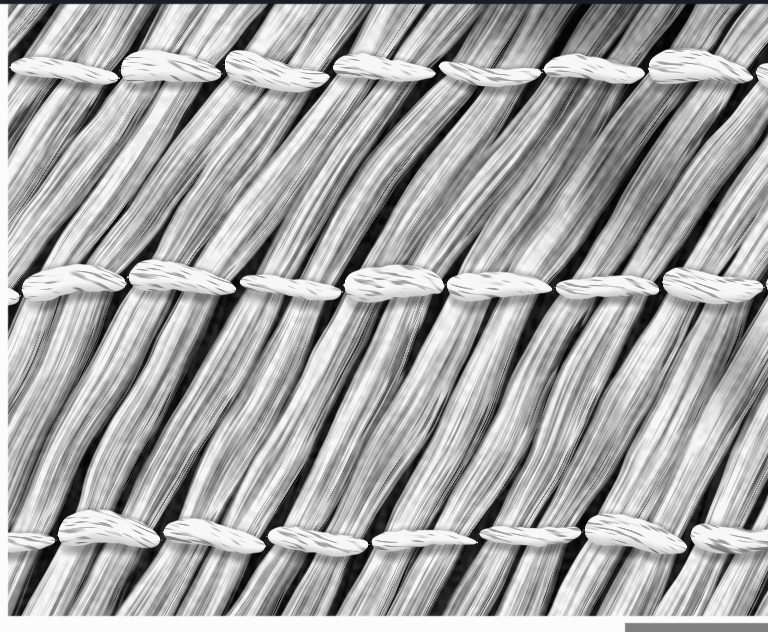
This texture is drawn by a WebGL 2 fragment shader. Its source:

```glsl
#version 300 es
precision highp float;
// Leaning sheaves of dry straw tied by three rows of pale twisted cord.
// Each tie holds two strips that part and join the neighbouring ties, leaving
// dark wedges; stretched noise makes the fibres and a thin border frames it.
uniform vec2 u_resolution;
out vec4 fragColor;

const float PI = 3.14159265;
const float SPACING = 0.168;

float hash(vec2 p) {
    p = fract(p * vec2(0.1031, 0.1137) + 0.37);
    p += dot(p, p.yx + 33.33);
    return fract((p.x + p.y) * p.x * 17.0);
}

float noise(vec2 p) {
    vec2 i = floor(p), f = fract(p);
    f = f * f * (3.0 - 2.0 * f);
    return mix(mix(hash(i), hash(i + vec2(1, 0)), f.x),
               mix(hash(i + vec2(0, 1)), hash(i + vec2(1, 1)), f.x), f.y);
}

// Row coordinate: whole numbers lie on the ties.
float rowAt(float y) {
    return y < 0.544 ? (y - 0.149) / 0.395 : 1.0 + (y - 0.544) / 0.345;
}

float rowHeight(float row) {
    return row < 1.0 ? 0.149 + 0.395 * row : 0.544 + 0.345 * (row - 1.0);
}

// Horizontal shift of the lattice, which leans to the right.
float leanAt(float row) {
    return 0.169 + (row < 1.0 ? 0.119 * row : 0.119 + 0.149 * (row - 1.0));
}

float gauss(vec2 d) {
    return exp(-dot(d, d));
}

// Brightness of the strips, painted over the black gaps.
float straw(vec2 p, float aa) {
    float row = rowAt(p.y), band = floor(row), t = fract(row);
    float s = (p.x - leanAt(row)) / SPACING;
    float spread = sin(PI * t);
    float shade = 0.03 + 0.12 * noise(vec2(s * 28.0, row * 3.0));
    for (int n = -1; n <= 2; n++) {
        float j = floor(s * 2.0) + float(n);
        vec2 id = vec2(j + 40.0, band * 7.0 + 11.0);
        float swing = mod(j, 2.0) < 0.5 ? 0.22 : 0.28;
        float center = j * 0.5 + mix(-swing, swing, t)
                     + 0.10 * (hash(id + 3.1) - 0.5) * spread;
        float halfWidth = 0.17 + 0.05 * hash(id) + 0.055 * spread
                        + 0.03 * (noise(vec2(row * 9.0, j * 5.3)) - 0.5);
        float v = (s - center) / halfWidth;
        float mask = 1.0 - smoothstep(-1.0, 1.0,
            (abs(v) - 1.0) * halfWidth * SPACING / (1.2 * aa));

        // Broad and fine fibres run along the strip.
        float seed = hash(id + 8.7) * 90.0;
        float broad = noise(vec2(v * 4.5 + seed, row * 2.0 + seed));
        float fine = noise(vec2(v * 11.0 + seed * 2.0, row * 4.0));
        float hair = noise(vec2(v * 19.0 + seed * 3.0, row * 7.0));
        float tone = 0.77 - 0.13 * v + 0.12 * (hash(id + 5.9) - 0.5)
                   + 0.42 * (broad - 0.5) + 0.40 * (fine - 0.5)
                   + 0.26 * (hair - 0.5);
        tone += 0.14 * pow(1.0 - spread, 2.0);
        tone -= 0.30 * smoothstep(0.72, 1.0, abs(v));
        tone -= 0.45 * smoothstep(0.70, 0.86, fine) * smoothstep(-0.3, 0.8, v);
        shade = mix(shade, clamp(tone, 0.04, 0.95), mask);
    }
    return shade + 0.10 * (noise(p * 110.0) - 0.5);
}

// Cord brightness in x, coverage in y, shadow in z.
vec3 cord(vec2 p, float aa) {
    float row = floor(rowAt(p.y) + 0.5);
    float s = (p.x - leanAt(row)) / SPACING;
    float k = floor(s + 0.5);
    vec2 id = vec2(k + 30.0, row * 5.0 + 17.0);
    float q = (s - k) / 0.485;
    float bend = 0.005 * sin(q * 2.6 + 5.0 * hash(id + 2.3)) - 0.004 * q;
    float dy = p.y - rowHeight(row) - bend;
    float taper = sqrt(max(1.0 - q * q * q * q, 0.0));
    float thick = (0.013 + 0.012 * hash(id)) * taper
                * (1.0 - 0.42 * q * hash(id + 6.1))
                + 0.004 * (noise(p * 70.0) - 0.5);
    float cover = 1.0 - smoothstep(-aa, aa, abs(dy) - thick);
    float twist = noise(vec2(q * 5.0 + dy * 90.0 + k * 7.0, dy * 330.0 + q * 4.0));
    float tone = 0.97 - 0.36 * smoothstep(0.55, 0.95, twist)
               - 0.16 * smoothstep(0.2, 1.0, -dy / max(thick, 0.004));
    float shadow = taper * (1.0 - smoothstep(0.0, 0.016, abs(dy + 0.006) - thick));
    return vec3(tone, cover, shadow);
}

void main() {
    vec2 uv = gl_FragCoord.xy / u_resolution.y;
    float aa = 1.0 / u_resolution.y;
    vec2 p = uv;
    p.y += 0.034 * (noise(vec2(uv.x * 6.5, uv.y * 3.0)) - 0.5);
    p.x += 0.014 * (noise(uv * 7.0 + 4.0) - 0.5);

    // Deep shade gathers toward the upper right.
    float dusk = gauss((uv - vec2(0.94, 0.98)) / vec2(0.20, 0.10))
               + 0.75 * gauss((uv - vec2(0.99, 0.73)) / vec2(0.10, 0.13))
               + 0.65 * gauss((uv - vec2(1.16, 0.43)) / vec2(0.06, 0.09));
    float shade = straw(p, aa);
    shade *= 1.0 - 0.85 * min(dusk, 1.0) * (1.15 - 0.7 * shade);
    vec3 tie = cord(p, aa);
    shade = mix(shade * (1.0 - 0.35 * tie.z), tie.x, tie.y);
    vec3 color = vec3(clamp(shade, 0.02, 0.97));

    // Pale border, grey corner bar and dark upper edge.
    float border = 1.0 - smoothstep(-aa, aa, min(uv.x - 0.0127, uv.y - 0.0253));
    color = mix(color, vec3(0.99), border);
    float bar = smoothstep(-aa, aa, min(uv.x - 0.989, 0.0142 - uv.y));
    color = mix(color, vec3(0.50), bar);
    color = mix(color, vec3(0.11, 0.11, 0.14), smoothstep(-aa, aa, uv.y - 0.9937));
    fragColor = vec4(color, 1.0);
}
```
